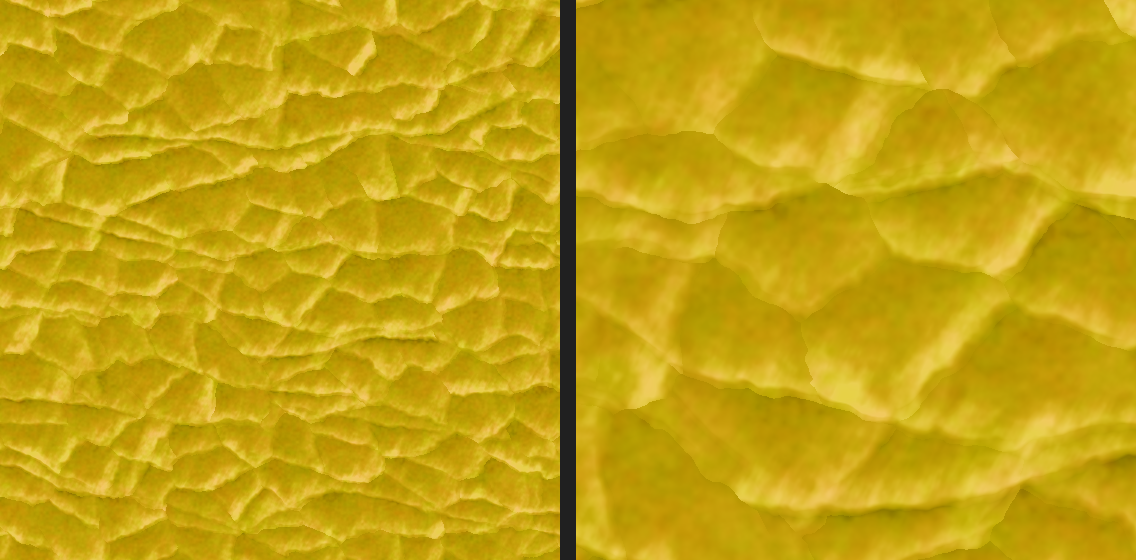
Left: the whole. Right: its middle third, enlarged.
Give the GLSL for this texture, as a WebGL 2 fragment shader.

```glsl
#version 300 es
precision highp float;
// Yellow grained leather: a warped cellular pattern of small pebbles under a
// coarser net of long creases. Each pebble edge facing the low light gets a
// soft bright rim, each edge facing away a dark fold; noise adds the grain.

uniform vec2 u_resolution;
out vec4 fragColor;

const vec2 PEBBLE_SCALE = vec2(10.0, 14.5);   // cells per canvas
const vec2 FOLD_SCALE = vec2(2.8, 6.0);       // long creases per canvas
const vec2 LIGHT = vec2(0.47, -0.88);         // direction toward the light
const float TILT = 0.16;                      // creases fall to the right
const float JITTER = 0.86;
const float RIM_WIDTH = 0.021;
const float RIM_SOFTNESS = 0.007;
const float CREASE_NARROW = 0.0035;
const float CREASE_WIDE = 0.009;
const float BASE_TONE = 1.85;
const float GRAIN = 1.0;
const vec3 TINT = vec3(0.030, -0.022, 0.0);   // orange to olive mottling

const vec3 RAMP[6] = vec3[6](
  vec3(0.58, 0.45, 0.00), vec3(0.69, 0.56, 0.00), vec3(0.75, 0.61, 0.02),
  vec3(0.80, 0.66, 0.06), vec3(0.87, 0.735, 0.18), vec3(0.93, 0.80, 0.34));

vec2 hash2(vec2 p) {
  vec3 q = fract(p.xyx * vec3(0.1031, 0.1030, 0.0973));
  q += dot(q, q.yzx + 33.33);
  return fract((q.xx + q.yz) * q.zy);
}

// Value noise, -1 to 1
float noise(vec2 p) {
  vec2 i = floor(p), f = fract(p);
  f = f * f * (3.0 - 2.0 * f);
  float low = mix(hash2(i).x, hash2(i + vec2(1, 0)).x, f.x);
  float high = mix(hash2(i + vec2(0, 1)).x, hash2(i + vec2(1, 1)).x, f.x);
  return 2.0 * mix(low, high, f.y) - 1.0;
}

float fbm(vec2 p) {
  float sum = 0.0, amp = 0.55;
  for (int i = 0; i < 4; i++) {
    sum += amp * noise(p);
    p = mat2(1.6, 1.2, -1.2, 1.6) * p + 17.3;
    amp *= 0.5;
  }
  return sum;
}

vec2 cellCentre(vec2 id) {
  return id + 0.5 + JITTER * (hash2(id + 71.0) - 0.5);
}

// Returns rim light, crease depth and the broad slope across the cell
vec3 cellRelief(vec2 p, vec2 scale, float widen) {
  vec2 q = p * scale, base = floor(q), home = base;
  float nearest = 1e3;
  for (int y = -1; y <= 1; y++)
    for (int x = -1; x <= 1; x++) {
      vec2 id = base + vec2(x, y);
      vec2 r = cellCentre(id) - q;
      if (dot(r, r) < nearest) { nearest = dot(r, r); home = id; }
    }

  vec2 toHome = cellCentre(home) - q;
  float rim = 0.0, crease = 0.0, border = 1e3;
  for (int y = -2; y <= 2; y++)
    for (int x = -2; x <= 2; x++) {
      if (x == 0 && y == 0) continue;
      vec2 id = home + vec2(x, y);
      vec2 toOther = cellCentre(id) - q;
      vec2 across = normalize(toOther - toHome);
      float d = max(dot(0.5 * (toHome + toOther), across), 0.0);
      border = min(border, d);
      d /= scale.y;
      // Both sides of an edge share one strength
      float strength = mix(0.4, 1.0, hash2(home + id + 211.0).x);
      float facing = dot(across, LIGHT);
      float lit = smoothstep(0.0, 0.7, facing);
      float rimFall = d / (RIM_WIDTH * widen);
      rim = max(rim, strength * lit * smoothstep(0.0, RIM_SOFTNESS, d)
                     * exp(-rimFall * rimFall));
      float width = widen * mix(CREASE_WIDE, CREASE_NARROW,
                                smoothstep(-0.3, 0.3, facing));
      crease = max(crease, strength * (0.35 + 0.65 * abs(facing)) * exp(-d / width));
    }
  float slope = -dot(toHome, LIGHT) * smoothstep(0.0, 0.12, border);
  return vec3(rim, crease, slope);
}

vec3 rampColour(float tone) {
  vec3 c = RAMP[0];
  for (int i = 1; i < 6; i++)
    c = mix(c, RAMP[i], clamp(tone - float(i - 1), 0.0, 1.0));
  return c;
}

void main() {
  vec2 uv = gl_FragCoord.xy / u_resolution.y;

  // Tilt and bend the plane so that the creases wander and fray
  vec2 p = vec2(uv.x, uv.y + TILT * uv.x) + 3.0;
  p += 0.022 * vec2(noise(p * 6.0), noise(p * 6.0 + 40.0));
  p += 0.010 * vec2(fbm(p * 30.0), fbm(p * 30.0 + 90.0));

  // Slanted streaks break up the rims
  float streak = fbm(vec2(uv.x - 0.45 * uv.y, uv.y) * vec2(60.0, 24.0));
  float widen = 1.0 + 0.6 * streak;
  vec3 pebble = cellRelief(p, PEBBLE_SCALE, widen);
  vec3 fold = cellRelief(p + 5.0, FOLD_SCALE, widen * 1.1);
  float rim = max(pebble.x, 0.9 * fold.x) * (1.0 + 0.5 * streak);
  float crease = max(0.85 * pebble.y, fold.y);

  // Fine wrinkles lit from the same side
  vec2 stepToLight = 0.005 * LIGHT;
  float wrinkle = fbm(uv * 52.0) - fbm((uv + stepToLight) * 52.0);
  float grain = 0.75 * wrinkle + 0.35 * noise(uv * 190.0) + 0.3 * fbm(uv * 75.0);

  float tone = BASE_TONE + 3.6 * rim - 1.6 * crease + 0.8 * pebble.z
             + GRAIN * grain + 0.25 * fbm(uv * 9.0);
  vec3 colour = rampColour(clamp(tone, 0.0, 5.0));

  // Colour mottling, paler and pinker on the rims
  float mottle = fbm(uv * 34.0 + 60.0) + 0.6 * noise(uv * 120.0);
  colour += TINT * (mottle - 0.7 * crease);
  colour.b += 0.08 * rim * mottle;
  fragColor = vec4(clamp(colour, 0.0, 1.0), 1.0);
}
```
